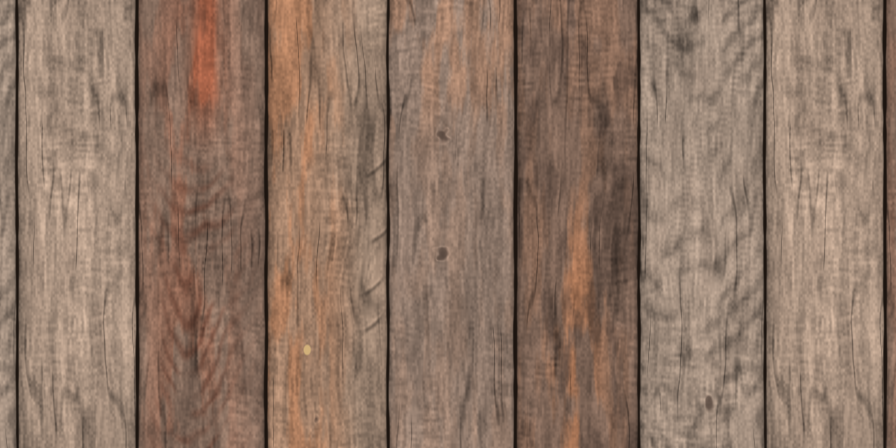
Reproduce this texture procedurally as a WebGL 1 fragment shader.

```glsl
precision highp float;
uniform vec2 u_resolution;

const float ORIGIN = 0.039;
const float PITCH = 0.2782;
const float PLANKS = 6.0;
const vec3 GAP_COLOUR = vec3(0.11, 0.08, 0.06);
const vec3 RUST = vec3(0.69, 0.46, 0.32);
const vec3 RED_RUST = vec3(0.66, 0.36, 0.25);
const vec3 DARK_WOOD = vec3(0.29, 0.23, 0.20);

float hash(vec2 p) {
  return fract(sin(dot(p, vec2(127.1, 311.7))) * 43758.5);
}

float noise(vec2 p) {
  vec2 i = floor(p), f = fract(p);
  f = f * f * (3.0 - 2.0 * f);
  return mix(mix(hash(i), hash(i + vec2(1.0, 0.0)), f.x),
             mix(hash(i + vec2(0.0, 1.0)), hash(i + vec2(1.0)), f.x), f.y);
}

float fbm(vec2 p) {
  float sum = 0.0, weight = 0.533;
  for (int i = 0; i < 4; i++) {
    sum += weight * noise(p);
    p = p * 2.03 + 13.7;
    weight *= 0.5;
  }
  return sum;
}

// 1 when the plank index equals n
float isPlank(float id, float n) {
  return 1.0 - step(0.5, abs(id - n));
}

// Left edge of plank k, slightly uneven along its length
float seamX(float k, float y) {
  float id = mod(k, PLANKS);
  float shift = mod(id, 2.0) * (0.0118 - 0.0018 * id);
  return ORIGIN + PITCH * k - shift - 0.0025 * noise(vec2(id * 7.0, y * 8.0));
}

vec3 plankColour(float id) {
  if (id < 0.5) return vec3(0.65, 0.56, 0.49);
  if (id < 1.5) return vec3(0.53, 0.43, 0.37);
  if (id < 2.5) return vec3(0.59, 0.50, 0.43);
  if (id < 3.5) return vec3(0.56, 0.475, 0.42);
  if (id < 4.5) return vec3(0.48, 0.385, 0.33);
  return vec3(0.61, 0.535, 0.475);
}

// Soft ridge around x = centre
float streak(float x, float centre, float width) {
  float d = (x - centre) / width;
  return exp(-d * d);
}

// Rust and weathering; u runs across the plank
float rustAmount(float id, float u, vec2 q) {
  float patchy = smoothstep(0.40, 0.62, fbm(q * vec2(32.0, 6.0) + id * 19.0));
  float high = smoothstep(0.62, 0.85, q.y);
  float low = 1.0 - smoothstep(0.35, 0.7, q.y);
  float amount = isPlank(id, 1.0) * (streak(u, 0.52, 0.11) * high + 0.4 * patchy * streak(u, 0.4, 0.35));
  amount += isPlank(id, 2.0) * (1.0 - smoothstep(0.3, 0.85, u)) * (0.35 + 0.5 * patchy);
  amount += isPlank(id, 3.0) * patchy * (0.12 + 0.3 * high);
  amount += isPlank(id, 4.0) * patchy * (0.2 + 0.7 * low * streak(u, 0.5, 0.2));
  return clamp(amount, 0.0, 1.0);
}

// Thin, broken growth lines nested upward
float growthLines(vec2 q, float centre, float steepness, float count, float seed) {
  float dx = q.x - centre + 0.07 * (fbm(q * vec2(7.0, 3.0) + seed) - 0.5);
  float h = q.y - steepness * sqrt(dx * dx + 0.0012);
  float wave = 0.5 + 0.5 * sin(6.283 * count * h + 14.0 * fbm(q * vec2(8.0, 4.0) + seed));
  return wave * wave * smoothstep(0.25, 0.65, noise(q * vec2(30.0, 14.0) + seed));
}

// Sparse hairline cracks along the grain
float cracks(vec2 q, float seed) {
  float ridge = abs(noise(q * vec2(48.0, 4.5) + seed) - 0.5);
  float present = smoothstep(0.48, 0.68, noise(q * vec2(22.0, 9.0) + seed + 6.0));
  return present * (1.0 - smoothstep(0.0, 0.11, ridge));
}

vec3 addKnot(vec3 col, vec2 q, vec2 centre, float radius) {
  float d = length((q - centre) * vec2(1.0, 0.8)) / radius;
  d += 0.7 * (noise(q * 90.0) - 0.5);
  float ring = 0.13 * cos(d * 5.0) * exp(-d * 0.7);
  return mix(col * (1.0 - ring), DARK_WOOD, 0.65 * (1.0 - smoothstep(0.3, 0.85, d)));
}

// Short slanted cut with a lit upper lip
float gouge(vec2 q, vec2 centre) {
  vec2 d = q - centre;
  float bend = d.y - 0.8 * d.x - 9.0 * d.x * d.x;
  float reach = 1.0 - smoothstep(0.010, 0.030, abs(d.x));
  return reach * (streak(bend, 0.008, 0.005) * 0.1 - streak(bend, 0.0, 0.006) * 0.3);
}

void main() {
  vec2 p = gl_FragCoord.xy / u_resolution.y;
  float px = 1.0 / u_resolution.y;

  // Plank and position inside it
  float k = floor((p.x - ORIGIN) / PITCH);
  k += step(seamX(k + 1.0, p.y), p.x);
  float left = seamX(k, p.y), right = seamX(k + 1.0, p.y);
  float id = mod(k, PLANKS);
  vec2 q = vec2(p.x - left, p.y);
  float u = q.x / (right - left);

  // Wood grain, fibres, broken saw marks and grit
  vec2 bent = q + vec2(0.04 * (fbm(q * vec2(5.0, 3.0) + id * 5.0) - 0.5), 0.0);
  float coarse = fbm(bent * vec2(40.0, 4.0) + id * 17.0) - 0.5;
  float fibre = noise(bent * vec2(170.0, 22.0) + id * 31.0) - 0.5;
  float sawMask = smoothstep(0.4, 0.7, noise(q * vec2(12.0, 5.0) + id * 13.0));
  float saw = noise(vec2(q.x * 34.0, q.y * 115.0 + 3.0 * noise(q * 14.0)) + id * 23.0) - 0.5;
  float grit = noise(q * vec2(210.0, 150.0) + id * 37.0) - 0.5;
  float mottle = fbm(q * vec2(9.0, 7.0) + id * 41.0) - 0.5;
  float tone = 1.02 + 0.34 * coarse + 0.22 * fibre + 0.2 * saw * sawMask + 0.17 * grit + 0.2 * mottle;
  tone -= 0.24 * cracks(bent, id * 11.0);

  // Base colour and weathering
  vec3 rust = mix(RUST, RED_RUST, isPlank(id, 1.0));
  vec3 col = mix(plankColour(id), rust, 0.8 * rustAmount(id, u, q));
  float stain = smoothstep(0.5, 0.68, fbm(bent * vec2(26.0, 7.0) + id * 29.0 + 8.0));
  col = mix(col, DARK_WOOD, stain * (0.08 + 0.4 * isPlank(id, 4.0) + 0.15 * isPlank(id, 1.0)));
  float arcs = growthLines(q, 0.12, 1.9, 17.0, 3.0) * streak(u, 0.45, 0.3) * (1.0 - smoothstep(0.5, 0.75, q.y));
  col = mix(col, vec3(0.36, 0.22, 0.17), 0.6 * arcs * isPlank(id, 1.0));
  tone += isPlank(id, 5.0) * (0.04 - 0.2 * growthLines(q, 0.10, 1.3, 13.0, 9.0));
  col *= tone;

  // Knots, cuts and a pale chip
  if (isPlank(id, 3.0) > 0.5) {
    col = addKnot(col, q, vec2(0.121, 0.70), 0.019);
    col = addKnot(col, q, vec2(0.121, 0.435), 0.019);
  }
  if (isPlank(id, 5.0) > 0.5) col = addKnot(col, q, vec2(0.156, 0.10), 0.019);
  if (isPlank(id, 2.0) > 0.5) {
    for (int i = 0; i < 4; i++) {
      float n = float(i);
      col *= 1.0 + gouge(q, vec2(0.235 + 0.02 * hash(vec2(n, 2.0)), 0.23 + 0.12 * n + 0.05 * hash(vec2(n, 5.0))));
    }
    col = addKnot(col, q, vec2(0.112, 0.065), 0.012);
    float chip = length((q - vec2(0.091, 0.219)) * vec2(1.0, 0.7));
    col = mix(col, vec3(0.82, 0.69, 0.48), 1.0 - smoothstep(0.008 - px, 0.008 + px, chip));
  }

  // Shaded edges and dark gaps
  float edge = min(p.x - left, right - p.x);
  float seamId = mod(k + step(0.5, u), PLANKS);
  float halfGap = 0.0016 + 0.0012 * hash(vec2(seamId, 4.0)) + 0.0016 * noise(vec2(seamId * 9.0, p.y * 30.0));
  col *= 1.0 - 0.35 * exp(-max(edge - halfGap, 0.0) / 0.005);
  col = mix(GAP_COLOUR, col, smoothstep(halfGap - px, halfGap + px, edge));
  gl_FragColor = vec4(clamp(col, 0.0, 1.0), 1.0);
}
```
